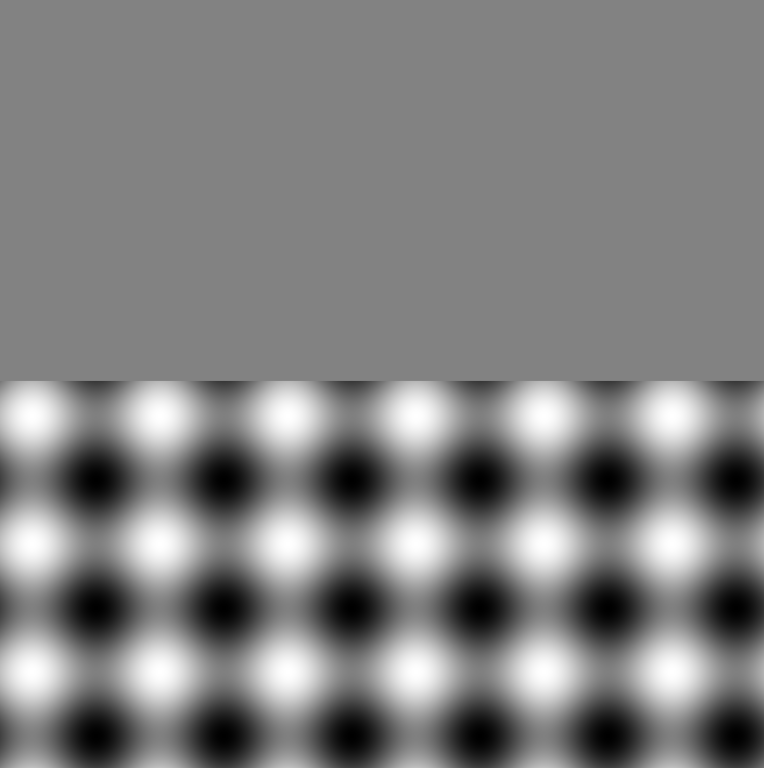
This pattern is drawn by a WebGL 1 fragment shader. Its source:

```glsl
precision highp float;

uniform vec2 u_resolution;

const float TAU = 6.2831853;
const float CELLS_PER_HEIGHT = 6.0;
const float HORIZON = 0.504;
const vec3 PLAIN_GRAY = vec3(0.51);

// Sum of two crossed sine waves, scaled to 0..1
float crossedWaves(vec2 p, float frequency) {
    vec2 wave = sin(TAU * frequency * p);
    return 0.5 + 0.25 * (wave.x - wave.y);
}

// Antialiased step: 0 below the edge, 1 above it
float softStep(float edge, float value, float width) {
    return clamp((value - edge) / width + 0.5, 0.0, 1.0);
}

void main() {
    // Square units of the canvas height
    vec2 p = gl_FragCoord.xy / u_resolution.y;
    float pixel = 1.0 / u_resolution.y;

    // Glowing lattice below, plain field above
    vec3 lattice = vec3(crossedWaves(p, CELLS_PER_HEIGHT));
    float above = softStep(HORIZON, p.y, pixel);

    gl_FragColor = vec4(mix(lattice, PLAIN_GRAY, above), 1.0);
}
```
